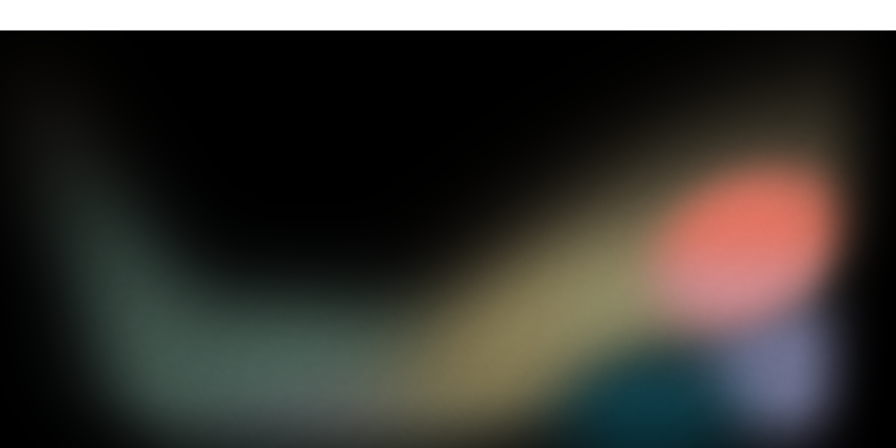
Give the GLSL for this background, as a WebGL 1 fragment shader.

```glsl
precision highp float;
// Soft aurora of coloured light on black below a plain white strip.
// Rotated elliptical glows are layered from back to front, then
// the sides are dimmed and a faint layered-sine grain is added.

uniform vec2 u_resolution;

#define STRIP_EDGE 0.932
#define GRAIN 0.006
#define RIGHT_FADE_START 1.75
#define RIGHT_FADE_END 1.99
#define CORAL vec3(0.90, 0.46, 0.39)
#define PINK vec3(0.84, 0.56, 0.58)
#define OLIVE vec3(0.54, 0.49, 0.33)
#define WARM_HALO vec3(0.42, 0.38, 0.29)
#define SEA_GREEN vec3(0.31, 0.41, 0.37)
#define DEEP_TEAL vec3(0.05, 0.25, 0.30)
#define LAVENDER vec3(0.46, 0.47, 0.60)

// Elliptical falloff; larger hardness gives a flatter core and crisper rim.
float glow(vec2 p, vec2 center, vec2 radii, float angle, float hardness) {
  float c = cos(angle), s = sin(angle);
  vec2 d = p - center;
  vec2 q = vec2(c * d.x + s * d.y, c * d.y - s * d.x) / radii;
  return exp(-pow(max(dot(q, q), 1e-5), hardness));
}

// Fine irregular ripple built from sines of rising frequency.
float sineGrain(vec2 p) {
  float sum = 0.0, amplitude = 0.5;
  for (int i = 0; i < 4; i++) {
    p = mat2(0.8, 0.6, -0.6, 0.8) * p * 1.7;
    sum += amplitude * sin(p.x + 2.0 * sin(p.y)) * sin(p.y * 1.3);
    amplitude *= 0.7;
  }
  return sum;
}

void main() {
  // Height runs 0 to 1; width runs 0 to 2 on any canvas.
  vec2 p = gl_FragCoord.xy / u_resolution * vec2(2.0, 1.0);
  vec3 color = vec3(0.0);

  // Dim left arm and the green pool along the bottom
  color = mix(color, vec3(0.12, 0.09, 0.07), 0.5 * glow(p, vec2(0.10, 0.66), vec2(0.22, 0.16), -1.2, 1.0));
  color = mix(color, SEA_GREEN * 0.72, 0.85 * glow(p, vec2(0.30, 0.31), vec2(0.36, 0.16), -1.0, 1.1));
  color = mix(color, SEA_GREEN, 0.92 * glow(p, vec2(0.68, 0.16), vec2(0.44, 0.19), -0.06, 1.2));
  color = mix(color, vec3(0.35, 0.37, 0.40), 0.6 * glow(p, vec2(0.78, 0.07), vec2(0.30, 0.10), 0.1, 1.0));

  // Warm diagonal light rising to the right
  color = mix(color, WARM_HALO, glow(p, vec2(1.50, 0.42), vec2(0.55, 0.24), 0.52, 1.15));
  color = mix(color, OLIVE, 0.92 * glow(p, vec2(1.17, 0.24), vec2(0.32, 0.16), 0.50, 1.1));
  color = mix(color, vec3(0.59, 0.58, 0.43), 0.7 * glow(p, vec2(1.38, 0.33), vec2(0.20, 0.12), 0.4, 1.0));

  // Cool lower right
  color = mix(color, LAVENDER, 0.95 * glow(p, vec2(1.74, 0.17), vec2(0.20, 0.18), 0.0, 1.4));
  color = mix(color, DEEP_TEAL, 0.97 * glow(p, vec2(1.45, 0.05), vec2(0.21, 0.17), 0.15, 1.3));

  // Coral bloom, turning pink toward its base
  vec3 bloom = mix(PINK, CORAL, smoothstep(0.32, 0.52, p.y));
  color = mix(color, bloom, 0.98 * glow(p, vec2(1.67, 0.445), vec2(0.23, 0.165), 0.48, 2.0));

  // Side and floor shading
  float edge = 0.05 * smoothstep(0.1, 0.5, p.y);
  color *= 1.0 - smoothstep(RIGHT_FADE_START + edge, RIGHT_FADE_END + edge, p.x);
  color *= smoothstep(-0.05, 0.42, p.x + 0.25 * p.y);
  color *= mix(0.68, 1.0, smoothstep(-0.02, 0.14, p.y));

  float light = dot(color, vec3(0.333));
  color += GRAIN * sineGrain(p * 60.0) * smoothstep(0.02, 0.25, light);

  // White strip across the top with a one-pixel smooth edge
  float halfPixel = 0.5 / u_resolution.y;
  float strip = smoothstep(STRIP_EDGE - halfPixel, STRIP_EDGE + halfPixel, p.y);
  gl_FragColor = vec4(mix(color, vec3(1.0), strip), 1.0);
}
```
